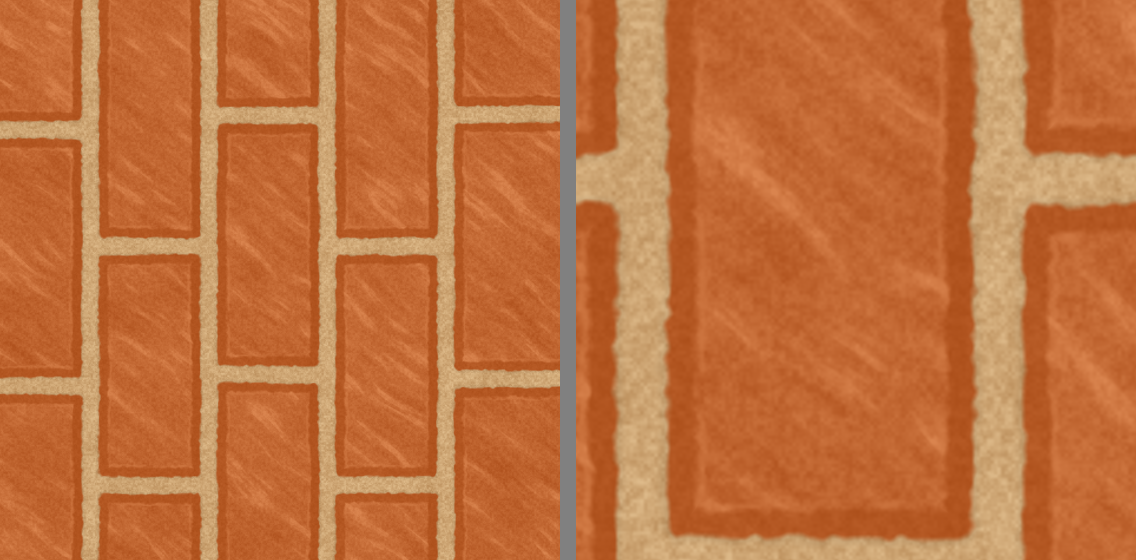
Left: the whole. Right: its middle third, enlarged.
This texture is drawn by a WebGL 2 fragment shader. Its source:

```glsl
#version 300 es
precision highp float;
// Upright clay bricks in staggered columns with sandy mortar between them.
// Each brick is a rounded box with a dark bevel band and a thin inner highlight;
// stretched value noise gives the diagonal brush marks, fine noise the grain.

uniform vec2 u_resolution;
out vec4 fragColor;

// Layout, in canvas units
const int LAST_COLUMN = 4;
const float FIRST_SEAM = 0.1615;     // centre of the leftmost vertical joint
const float COLUMN_PITCH = 0.2115;
const float HALF_JOINT = 0.0153;
const float CORNER = 0.008;
const float BEVEL = 0.0158;
const float SOFTNESS = 0.0024;
const float WOBBLE = 0.0036;         // slow waviness of the outlines
const float FRAY = 0.0036;           // fine roughness of the outlines
// Lower and upper horizontal joint of each column
const vec2 JOINTS[5] = vec2[5](
  vec2(0.310, 0.768), vec2(0.133, 0.560), vec2(0.332, 0.793),
  vec2(0.134, 0.560), vec2(0.323, 0.796));

// Surface
const vec2 BRUSH_DIRECTION = vec2(0.777, -0.629);
const float GRAIN_SCALE = 250.0;
const vec3 CLAY_DEEP = vec3(0.715, 0.350, 0.145);
const vec3 CLAY_LIGHT = vec3(0.830, 0.490, 0.280);
const vec3 BEVEL_DARK = vec3(0.690, 0.325, 0.118);
const vec3 MORTAR_DARK = vec3(0.740, 0.565, 0.365);
const vec3 MORTAR_LIGHT = vec3(0.875, 0.735, 0.545);

// Integer hash of a lattice cell, 0 to 1
float hash(vec2 cell) {
  uvec2 k = uvec2(ivec2(cell)) * uvec2(1597334677u, 3812015801u);
  uint h = k.x ^ k.y;
  h = (h ^ (h >> 16)) * 2246822519u;
  h = (h ^ (h >> 13)) * 3266489917u;
  return float((h ^ (h >> 16)) >> 8) / 16777216.0;
}

float noise(vec2 p) {
  vec2 i = floor(p), f = fract(p);
  f = f * f * (3.0 - 2.0 * f);
  return mix(mix(hash(i), hash(i + vec2(1, 0)), f.x),
             mix(hash(i + vec2(0, 1)), hash(i + vec2(1, 1)), f.x), f.y);
}

float fbm(vec2 p) {
  float sum = 0.0, weight = 0.5;
  for (int i = 0; i < 3; i++) {
    sum += weight * noise(p);
    p = p * 2.03 + 17.0;
    weight *= 0.5;
  }
  return sum / 0.875;
}

float roundBox(vec2 p, vec2 halfSize, float radius) {
  vec2 q = abs(p) - halfSize + radius;
  return length(max(q, 0.0)) + min(max(q.x, q.y), 0.0) - radius;
}

// Diagonal brush marks: long along one direction, thin across it
float brush(vec2 p, float seed) {
  vec2 across = vec2(-BRUSH_DIRECTION.y, BRUSH_DIRECTION.x);
  vec2 q = vec2(dot(p, BRUSH_DIRECTION), dot(p, across));
  q.y += 0.018 * (noise(p * 13.0 + seed) - 0.5);
  return fbm(q * vec2(14.0, 75.0) + seed);
}

void main() {
  vec2 uv = gl_FragCoord.xy / u_resolution;
  float pixel = 1.0 / min(u_resolution.x, u_resolution.y);

  // Hand-cut outlines
  vec2 slow = vec2(noise(uv * 24.0), noise(uv * 24.0 + 91.0)) - 0.5;
  vec2 fine = vec2(noise(uv * 150.0 + 7.0), noise(uv * 150.0 + 53.0)) - 0.5;
  vec2 p = uv + WOBBLE * slow + FRAY * fine;

  // Bounds of the brick around this point
  float column = clamp(floor((p.x - FIRST_SEAM) / COLUMN_PITCH) + 1.0, 0.0, float(LAST_COLUMN));
  vec2 joint = JOINTS[int(column)];
  float row = step(joint.x, p.y) + step(joint.y, p.y);
  float right = FIRST_SEAM + column * COLUMN_PITCH;
  vec2 low = vec2(right - COLUMN_PITCH, row < 0.5 ? -0.2 : (row < 1.5 ? joint.x : joint.y));
  vec2 high = vec2(right, row < 0.5 ? joint.x : (row < 1.5 ? joint.y : 1.2));
  if (int(column) == LAST_COLUMN) high.x = 1.2;   // last column runs off the canvas
  vec2 halfSize = 0.5 * (high - low) - HALF_JOINT;
  vec2 local = p - 0.5 * (low + high);
  float outline = roundBox(local, halfSize, CORNER);
  vec2 inset = abs(local) - halfSize + BEVEL;
  float face = max(inset.x, inset.y);

  // Clay face
  float seed = 40.0 * hash(vec2(column, row) + 5.0);
  float grain = 0.6 * noise(uv * GRAIN_SCALE) + 0.4 * noise(uv * GRAIN_SCALE * 1.9 + 31.0) - 0.5;
  float marks = brush(uv, seed);
  float tone = 0.38 + 0.75 * (marks - 0.5) + 0.45 * (fbm(uv * 9.0 + seed) - 0.5);
  tone += 0.35 * smoothstep(0.60, 0.82, marks) + 0.65 * grain + 0.1 * (hash(vec2(row, column)) - 0.5);
  vec3 clay = mix(CLAY_DEEP, CLAY_LIGHT, clamp(tone, -0.2, 1.2));

  // Bevel band, darker on the right, with a worn highlight inside it
  float soft = max(SOFTNESS, pixel);
  float shade = 0.82 + 0.15 * smoothstep(-soft, soft, local.x - halfSize.x + BEVEL);
  vec3 bevel = mix(clay, BEVEL_DARK + 0.05 * grain, shade);
  clay = mix(clay, bevel, smoothstep(-soft, soft, face));
  float line = 1.0 - smoothstep(0.0, 1.5 * soft, abs(face + 1.6 * soft));
  clay = mix(clay, CLAY_LIGHT, 0.45 * line * smoothstep(0.25, 0.65, noise(uv * 45.0 + seed)));

  // Sandy mortar, slightly shaded against the bricks
  float sand = 0.5 + 0.95 * grain + 0.4 * (fbm(uv * 30.0 + 11.0) - 0.5);
  vec3 mortar = mix(MORTAR_DARK, MORTAR_LIGHT, clamp(sand, 0.0, 1.0));
  mortar *= 0.94 + 0.06 * smoothstep(0.0, 0.007, outline);

  fragColor = vec4(mix(clay, mortar, smoothstep(-soft, soft, outline)), 1.0);
}
```
